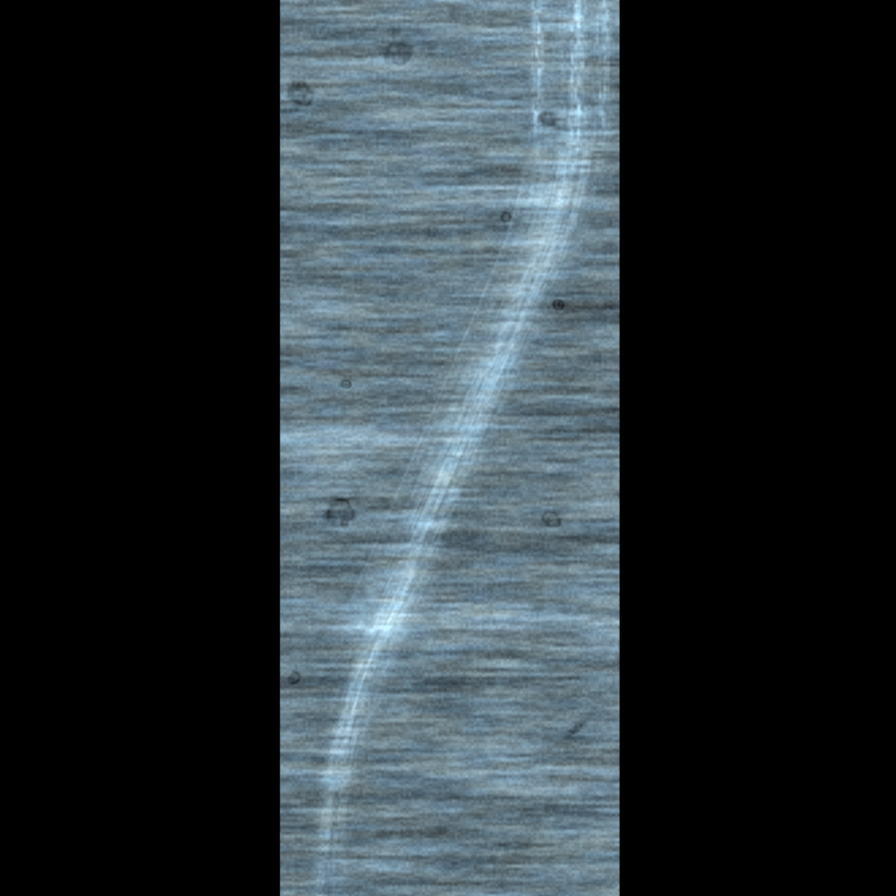
Write a Shadertoy shader that draws this texture.

```glsl
float hash(vec2 p) {
    return fract(sin(dot(p, vec2(12.9898, 78.233))) * 43758.5453);
}

float noise(vec2 p) {
    vec2 i = floor(p), f = fract(p);
    f = f * f * (3.0 - 2.0 * f);
    return mix(mix(hash(i), hash(i + vec2(1, 0)), f.x),
               mix(hash(i + vec2(0, 1)), hash(i + vec2(1, 1)), f.x), f.y);
}

float smoothMin(float a, float b, float k) {
    float h = max(k - abs(a - b), 0.0) / k;
    return min(a, b) - 0.25 * h * h * k;
}

// Soft spot with separate radii along x and y
float blob(vec2 p, vec2 centre, vec2 radius) {
    vec2 q = (p - centre) / radius;
    return exp(-dot(q, q));
}

// Centre line of the scratch: slanted, upright at the top, steeper at the foot
float scratchCentre(float y) {
    float x = smoothMin(0.427 + 0.43 * (y - 0.297), 0.638, 0.035);
    return -smoothMin(-x, -(0.364 + 0.1 * y), 0.03);
}

// Horizontal brushing, from broad bands to thin hairs
float brushedMetal(vec2 p) {
    float v = 0.515;
    v += 0.10 * (noise(p * vec2(5, 24)) - 0.5);
    v += 0.15 * (noise(p * vec2(9, 85) + 7.0) - 0.5);
    v += 0.20 * (noise(p * vec2(16, 210) + 19.0) - 0.5);
    v += 0.12 * (noise(p * vec2(75, 300) + 31.0) - 0.5);
    v += 0.10 * (noise(p * 330.0) - 0.5);
    return v;
}

float scratchLight(vec2 p) {
    float d = p.x - scratchCentre(p.y);
    float upper = smoothstep(0.78, 0.88, p.y);
    float width = mix(0.016, 0.026, smoothstep(0.05, 0.35, p.y))
                + 0.008 * smoothstep(0.6, 0.8, p.y);
    float core = exp(-pow(abs(d / width), 3.0));
    float fade = smoothstep(0.02, 0.22, p.y);

    // Grooves follow the path
    float grooves = noise(vec2(d * 190.0, p.y * 9.0));
    float hairs = noise(vec2(d * 380.0, p.y * 32.0) + 5.0);
    float glint = noise(vec2(d * 250.0, p.y * 150.0) + 11.0);
    float texture1 = 0.03 + 0.14 * grooves + 0.10 * hairs + 0.09 * (glint - 0.4);
    float light = core * texture1 * mix(0.55, 1.0, fade) * (1.0 - 0.65 * upper);
    light += 0.07 * exp(-pow((d + 0.002) / 0.012, 2.0)) * fade * (1.0 - upper);

    // Separate upright tracks above the bend
    float tracks = exp(-pow((d + 0.038) / 0.006, 2.0))
                 + exp(-pow((d - 0.007) / 0.010, 2.0))
                 + 0.8 * exp(-pow((d - 0.035) / 0.009, 2.0));
    light += upper * tracks * (0.03 + 0.25 * glint * (0.4 + hairs));

    // Faint shoulder to the left of the main groove
    float shoulder = smoothstep(-0.053, -0.047, d) * (1.0 - smoothstep(-0.035, 0.0, d));
    float span = smoothstep(0.25, 0.45, p.y) * (1.0 - smoothstep(0.78, 0.84, p.y));
    light += span * shoulder * (0.01 + 0.05 * grooves);
    light += 0.05 * span * exp(-pow((d + 0.049) / 0.0018, 2.0));
    return light;
}

// Dark pits: position and radius, with ragged rims
float pitShade(vec2 p) {
    vec3 pits[9] = vec3[9](
        vec3(0.335, 0.895, 0.014), vec3(0.610, 0.868, 0.009), vec3(0.445, 0.943, 0.014),
        vec3(0.381, 0.428, 0.016), vec3(0.623, 0.659, 0.006), vec3(0.386, 0.571, 0.005),
        vec3(0.328, 0.243, 0.007), vec3(0.615, 0.421, 0.010), vec3(0.565, 0.758, 0.006));
    float shade = 0.0;
    for (int i = 0; i < 9; i++) {
        vec2 q = (p - pits[i].xy) / pits[i].z;
        float r = length(q) + 0.7 * (noise(p * 130.0) - 0.5);
        float rim = exp(-pow((r - 0.8) / 0.3, 2.0));
        shade += (0.13 * rim + 0.10 * exp(-2.0 * r * r)) * (0.5 + noise(p * 180.0));
        shade -= 0.09 * blob(q, vec2(0.3, -1.2), vec2(0.7, 0.4));
    }
    // Short slanted nick
    vec2 nick = mat2(0.77, -0.64, 0.64, 0.77) * (p - vec2(0.645, 0.189));
    return shade + 0.22 * blob(nick, vec2(0), vec2(0.016, 0.004));
}

void mainImage(out vec4 fragColor, in vec2 fragCoord) {
    vec2 p = fragCoord / iResolution.xy;
    float v = brushedMetal(p) + scratchLight(p) - pitShade(p);

    // Brighter and darker brushed regions
    float streak = noise(p * vec2(20, 240) + 3.0);
    v += 0.09 * blob(p, vec2(0.36, 0.505), vec2(0.07, 0.025));
    v += 0.12 * streak * blob(p, vec2(0.47, 0.780), vec2(0.18, 0.014));
    v += 0.16 * streak * blob(p, vec2(0.50, 0.315), vec2(0.25, 0.022));
    v += 0.10 * streak * blob(p, vec2(0.44, 0.940), vec2(0.15, 0.010));
    v -= 0.08 * blob(p, vec2(0.60, 0.290), vec2(0.12, 0.008));
    v -= 0.09 * blob(p, vec2(0.52, 0.235), vec2(0.17, 0.008));
    v -= 0.09 * blob(p, vec2(0.52, 0.112), vec2(0.18, 0.007));
    v -= 0.06 * blob(p, vec2(0.64, 0.660), vec2(0.08, 0.030));

    // Bright bar across the scratch
    v += (0.10 + 0.25 * noise(p * vec2(130, 260))) * blob(p, vec2(0.410, 0.298), vec2(0.040, 0.006));
    v += 0.10 * blob(p, vec2(0.435, 0.311), vec2(0.025, 0.012));

    // Cool steel tint with slight drift
    float drift = noise(p * vec2(30, 130) + 43.0) - 0.5;
    vec3 steel = clamp(v, 0.12, 1.0) * vec3(0.755 - 0.08 * drift, 0.915, 1.0 + 0.09 * drift) * 1.06;

    // Upright strip on black
    float edge = 1.0 / iResolution.x;
    float strip = smoothstep(-edge, edge, 0.1895 - abs(p.x - 0.502));
    fragColor = vec4(steel * strip, 1.0);
}
```
